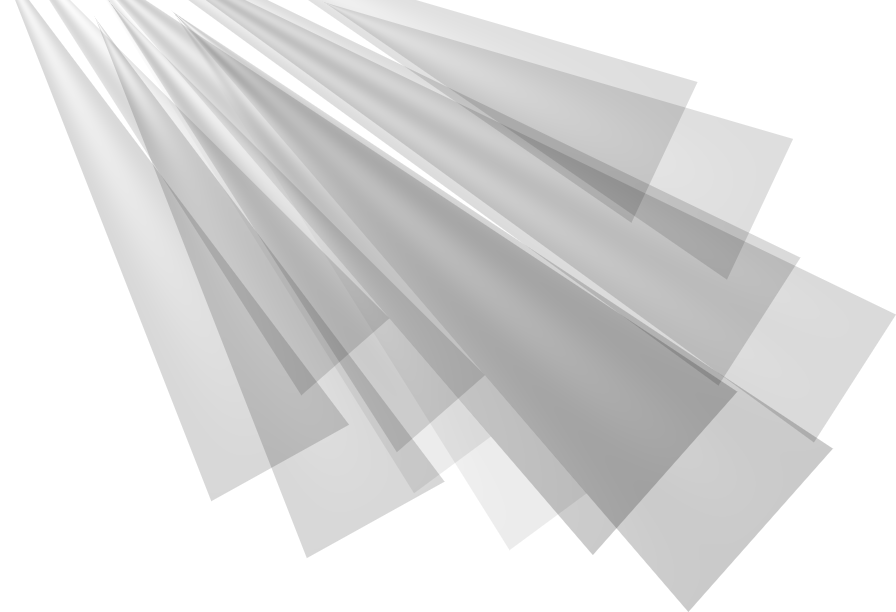
This background is drawn by a WebGL 2 fragment shader. Its source:

```glsl
#version 300 es
precision highp float;
// Translucent grey light rays fanning from the upper left over white.

#define ASPECT 1.463               // canvas width in units of its height
#define TWIN_SHIFT vec2(-0.156, 0.093)
#define APEX_FADE 0.42             // lightening toward the tip
#define PAPER vec3(1.0)

uniform vec2 u_resolution;
out vec4 outColor;

const float TAU = 6.2831853;

float cross2(vec2 a, vec2 b) {
    return a.x * b.y - a.y * b.x;
}

// Light let through by one triangular ray.
// fold holds the number of folds across it, their phase and their contrast.
float ray(vec2 p, vec2 apex, vec2 lower, vec2 upper, float density, vec3 fold) {
    vec2 a = lower - apex;
    vec2 b = upper - apex;
    vec2 q = p - apex;
    float area = cross2(a, b);
    float s = cross2(q, b) / area;
    float t = cross2(a, q) / area;
    float along = s + t;
    float across = clamp(t / max(along, 0.0001), 0.0, 1.0);

    // Signed distance to the nearest side, smoothed over one pixel
    float side = min(s / length(b), t / length(a));
    float inside = abs(area) * min(side, (1.0 - along) / length(b - a));
    float cover = clamp(inside * u_resolution.y + 0.5, 0.0, 1.0);

    // Soft folds that flatten toward the wide end
    float fade = clamp(1.0 - along, 0.0, 1.0);
    float wave = cos(TAU * (across * fold.x + fold.y));
    float tint = density * max(1.0 + fade * (fold.z * wave - APEX_FADE), 0.0);
    return 1.0 - cover * tint;
}

// A ray together with its shifted twin.
float twinRays(vec2 p, vec2 apex, vec2 lower, vec2 upper, float density, vec3 fold) {
    float light = 1.0;
    for (int i = 0; i < 2; i++) {
        vec2 shift = TWIN_SHIFT * float(i);
        light *= ray(p - shift, apex, lower, upper, density, fold);
    }
    return light;
}

void main() {
    vec2 p = gl_FragCoord.xy / u_resolution * vec2(ASPECT, 1.0);
    float light = 1.0;

    // Left fan
    light *= twinRays(p, vec2(0.156, 0.970), vec2(0.501, 0.088), vec2(0.726, 0.213),
                      0.155, vec3(1.0, 0.02, 0.38));
    light *= twinRays(p, vec2(0.177, 1.000), vec2(0.648, 0.261), vec2(0.792, 0.387),
                      0.135, vec3(1.0, -0.22, 0.58));

    // Central fan: a faint sheet beside the broad dark ray
    vec2 hub = vec2(0.282, 0.981);
    light *= twinRays(p, hub, vec2(0.832, 0.101), vec2(0.958, 0.194),
                      0.075, vec3(1.0, 0.5, 0.55));
    light *= twinRays(p, hub, vec2(1.124, 0.000), vec2(1.360, 0.267),
                      0.207, vec3(1.7, -0.43, 0.30));

    // Right fan
    light *= twinRays(p, vec2(0.208, 1.093), vec2(1.329, 0.277), vec2(1.463, 0.486),
                      0.147, vec3(2.0, 0.0, 0.28));
    light *= twinRays(p, vec2(0.530, 0.996), vec2(1.187, 0.543), vec2(1.295, 0.773),
                      0.130, vec3(1.0, 0.0, 0.30));

    outColor = vec4(PAPER * light, 1.0);
}
```
